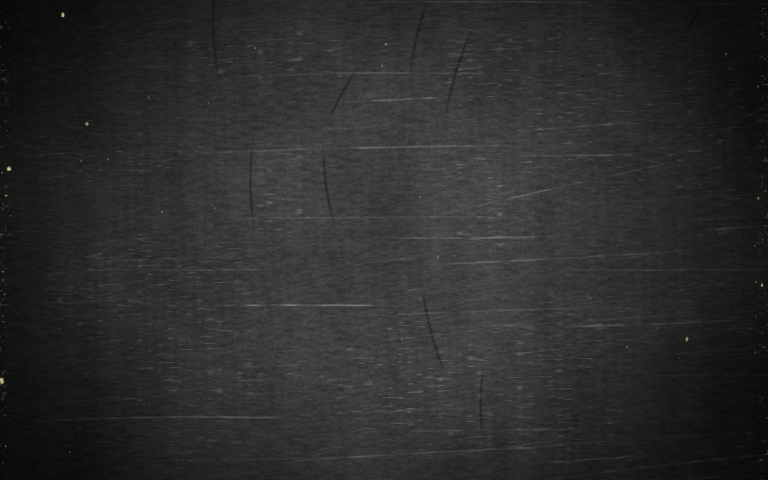
Give the GLSL for this texture, as a Shadertoy shader.

```glsl
#define CENTRE_TONE 0.252
#define EDGE_TONE 0.045
#define GRAIN 0.055
#define FIBRE 0.13
#define STAIN 0.045
#define SCRATCHES 44
#define SCRATCH_GAIN 0.24
#define DARK_MARKS 9
#define FLECKS 46
#define SLATE vec3(0.975, 1.01, 0.975)
#define CREAM vec3(0.80, 0.76, 0.58)

float hash(vec2 p) {
    return fract(sin(dot(p, vec2(127.1, 311.7))) * 43758.5453);
}

float noise(vec2 p) {
    vec2 i = floor(p), f = fract(p);
    f = f * f * (3.0 - 2.0 * f);
    return mix(mix(hash(i), hash(i + vec2(1, 0)), f.x),
               mix(hash(i + vec2(0, 1)), hash(i + vec2(1, 1)), f.x), f.y);
}

float fbm(vec2 p) {
    float sum = 0.0, gain = 0.5;
    for (int i = 0; i < 5; i++) {
        sum += gain * noise(p);
        p = p * 2.03 + 17.3;
        gain *= 0.5;
    }
    return sum;
}

// Thin bent line along x that fades towards both ends
float stroke(vec2 p, float halfLen, float slope, float bend, float width) {
    float d = abs(p.y - slope * p.x - bend * p.x * p.x) / sqrt(1.0 + slope * slope);
    float line = 1.0 - smoothstep(0.0, width + 0.5 / iResolution.y, d);
    return line * (1.0 - smoothstep(0.35 * halfLen, halfLen, abs(p.x)));
}

// Long pale scratches, mostly level, a few tilted
float paleScratches(vec2 p, float aspect) {
    float sum = 0.0;
    for (int i = 0; i < SCRATCHES; i++) {
        float id = float(i);
        vec2 c = vec2(hash(vec2(id, 1.3)) * aspect, hash(vec2(id, 2.7)));
        float h = hash(vec2(id, 4.1)), tilt = hash(vec2(id, 5.9)) - 0.5;
        float slope = 0.02 + 0.12 * tilt + 5.0 * pow(tilt, 5.0);
        float bend = 0.16 * (hash(vec2(id, 7.7)) - 0.5);
        float patchy = smoothstep(0.2, 0.75, noise(vec2(p.x * 38.0, id * 9.1)));
        sum += stroke(p - c, 0.1 + 0.36 * h, slope, bend, 0.0024)
             * (0.2 + 0.8 * pow(hash(vec2(id, 8.3)), 3.0)) * (0.25 + 0.75 * patchy);
    }
    return sum;
}

// Short steep dark gouges
float darkMarks(vec2 p, float aspect) {
    float sum = 0.0;
    for (int i = 0; i < DARK_MARKS; i++) {
        float id = float(i) + 70.0;
        vec2 c = vec2(hash(vec2(id, 1.9)) * aspect, hash(vec2(id, 3.1)));
        float lean = 1.6 * (hash(vec2(id, 6.3)) - 0.4);
        sum += stroke((p - c).yx, 0.05 + 0.12 * hash(vec2(id, 4.7)), lean, 0.8, 0.004);
    }
    return sum;
}

// Small chips, every third one pushed to a side edge
float chips(vec2 p, float aspect) {
    float sum = 0.0;
    for (int i = 0; i < FLECKS; i++) {
        float id = float(i) + 150.0;
        float x = hash(vec2(id, 2.2)), big = pow(hash(vec2(id, 9.4)), 9.0);
        if (i % 3 == 0) x = x < 0.4 ? 0.025 * x : 1.0 - 0.03 * (1.0 - x);
        vec2 q = p - vec2(x * aspect, hash(vec2(id, 3.6)));
        q.y *= 0.6 + 0.8 * hash(vec2(id, 5.5));
        float r = 0.0015 + 0.004 * big;
        float d = length(q) + 0.0025 * (noise(p * 260.0) - 0.5);
        sum += (1.0 - smoothstep(0.4 * r, r + 0.0012, d)) * (0.3 + 0.7 * big);
    }
    return min(sum, 1.0);
}

void mainImage(out vec4 fragColor, in vec2 fragCoord) {
    vec2 uv = fragCoord / iResolution.xy;
    float aspect = iResolution.x / iResolution.y;
    vec2 p = vec2(uv.x * aspect, uv.y);

    // Vignette with an uneven rim
    vec2 q = (uv * 2.0 - 1.0) * vec2(1.0, 0.72);
    float rim = length(q) + 0.12 * (fbm(p * 4.0) - 0.5);
    float light = smoothstep(1.22, 0.3, rim) ;
    light = 1.0 - smoothstep(0.3, 1.22, rim);
    float tone = mix(EDGE_TONE, CENTRE_TONE, light);
    float lit = 0.25 + 0.75 * light;

    // Cloudy and vertical stains
    tone += STAIN * lit * (2.0 * fbm(p * 5.0 + 8.0) - 1.0);
    tone += STAIN * lit * (fbm(p * vec2(22.0, 2.0) + 31.0) - 0.5);

    // Wood grain, drifting slightly off level
    vec2 g = vec2(p.x, p.y - 0.04 * p.x + 0.012 * noise(p * 3.0));
    tone += GRAIN * lit * (noise(g * vec2(55.0, 230.0)) - 0.5);
    tone += GRAIN * lit * (noise(g * vec2(190.0, 300.0) + 5.0) - 0.5);
    float fibre = smoothstep(0.72, 1.0, noise(g * vec2(48.0, 270.0) + 43.0));
    tone += FIBRE * lit * fibre * smoothstep(0.3, 0.65, fbm(p * vec2(5.0, 9.0)));

    // Wear
    tone += SCRATCH_GAIN * lit * paleScratches(p, aspect);
    tone *= 1.0 - 0.3 * min(darkMarks(p, aspect), 1.0);
    float side = min(uv.x, 1.0 - uv.x);
    float crumbs = smoothstep(0.76, 0.95, noise(p * 170.0)) * (1.0 - smoothstep(0.0, 0.018, side));
    tone += 0.14 * crumbs;

    // Cool slate in the light, warmer in the shade
    vec3 colour = max(tone, 0.015) * mix(vec3(1.02, 1.01, 0.96), SLATE, light);
    colour.b += 0.012 * light * smoothstep(0.4, 1.0, uv.y);
    colour = mix(colour, CREAM, chips(p, aspect));
    fragColor = vec4(colour, 1.0);
}
```
